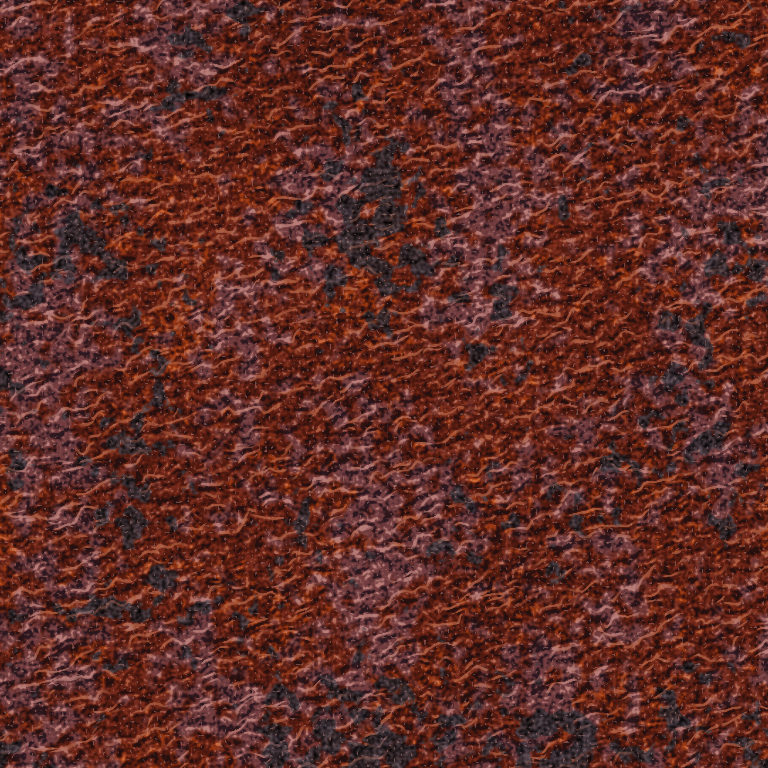
Reproduce this texture procedurally as a three.js fragment shader.

```glsl
varying vec2 vUv;

const vec3 SHADOW   = vec3(0.15, 0.06, 0.06);
const vec3 RUST     = vec3(0.32, 0.10, 0.06);
const vec3 BRICK    = vec3(0.46, 0.16, 0.10);
const vec3 TAN      = vec3(0.67, 0.36, 0.25);
const vec3 PLUM     = vec3(0.17, 0.09, 0.12);
const vec3 MAUVE    = vec3(0.45, 0.24, 0.25);
const vec3 PINK     = vec3(0.72, 0.49, 0.47);
const vec3 CHARCOAL = vec3(0.17, 0.15, 0.17);
const vec3 ORANGE_GLOW = vec3(0.13, 0.05, -0.03);

const float SLANT = 0.32;            // tilt of the ridges, radians
const vec2 RIDGE_SCALE = vec2(27.0, 58.0);
const float WARP_AMOUNT = 0.0022;
const float SLOPE_STEP = 0.0018;
const float SLOPE_SPREAD = 220.0;    // typical steepness of the relief
const float RIDGE_LEVEL = 0.2;
const float RIDGE_WIDTH = 0.0028;
const float CHARCOAL_LEVEL = 1.35;

float hash(vec2 cell) {
  vec3 v = fract(cell.xyx * 0.1031);
  v += dot(v, v.yzx + 33.33);
  return fract((v.x + v.y) * v.z);
}

float cornerSlope(vec2 cell, vec2 offset) {
  float angle = 6.2832 * hash(cell);
  return dot(vec2(cos(angle), sin(angle)), offset);
}

// Gradient noise, scaled to a spread of about one
float noise(vec2 p) {
  vec2 cell = floor(p);
  vec2 f = p - cell;
  vec2 fade = f * f * f * (f * (f * 6.0 - 15.0) + 10.0);
  vec2 e = vec2(1.0, 0.0);
  float low = mix(cornerSlope(cell, f), cornerSlope(cell + e, f - e), fade.x);
  float high = mix(cornerSlope(cell + e.yx, f - e.yx),
                   cornerSlope(cell + e.xx, f - e.xx), fade.x);
  return 4.5 * mix(low, high, fade.y);
}

// Slanted, stretched and wrinkled surface
float height(vec2 p) {
  float c = cos(SLANT);
  float s = sin(SLANT);
  vec2 q = vec2(c * p.x + s * p.y, c * p.y - s * p.x);
  q += WARP_AMOUNT * vec2(noise(p * 41.0 + 3.7), noise(p * 47.0 + 81.3));
  return noise(q * RIDGE_SCALE + 50.0) + 0.5 * noise(q * RIDGE_SCALE * 2.1 + 119.0);
}

vec3 rustRamp(float tone) {
  vec3 color = mix(SHADOW, RUST, smoothstep(-1.7, -0.6, tone));
  color = mix(color, BRICK, smoothstep(-0.3, 0.6, tone));
  return mix(color, TAN, smoothstep(0.9, 2.0, tone));
}

vec3 mauveRamp(float tone) {
  vec3 color = mix(PLUM, MAUVE, smoothstep(-1.4, 0.3, tone));
  return mix(color, PINK, smoothstep(0.6, 1.8, tone));
}

void main() {
  vec2 p = vUv;

  // Relief: slope toward the light and along the ridges
  vec2 along = vec2(cos(SLANT), sin(SLANT));
  vec2 light = vec2(-along.y, along.x);
  float h = height(p);
  vec2 slope = vec2(h - height(p + along * SLOPE_STEP),
                    h - height(p + light * SLOPE_STEP)) / SLOPE_STEP;
  float lit = clamp(slope.y / SLOPE_SPREAD, -2.0, 2.0);

  // Thin bright crests on the lit side
  float crestDistance = abs(h - RIDGE_LEVEL) / max(length(slope), 60.0);
  float crest = 1.0 - smoothstep(0.35 * RIDGE_WIDTH, RIDGE_WIDTH, crestDistance);
  crest *= smoothstep(0.1, 0.8, lit) * smoothstep(-0.9, 0.5, noise(p * 19.0 + 7.3));

  // Grain
  float pebble = noise(p * 77.0 + 11.6);
  float grit = noise(p * 193.0 + 31.4);
  float dust = noise(p * 227.0 + 67.9);
  float regional = noise(p * vec2(5.0, 3.6) + 23.2);
  float tone = 0.5 * lit + 0.5 * pebble + 0.5 * grit + 0.15 * regional - 0.1;

  // Patches of rust, mauve and orange
  float mauve = smoothstep(-0.3, 1.3,
    0.55 * noise(p * vec2(7.0, 4.5) + 43.1) + 0.65 * noise(p * 34.0 + 5.5) + 0.3 * pebble);
  float glow = smoothstep(0.3, 1.5,
    0.55 * noise(p * 8.0 + 91.7) + 0.75 * noise(p * 66.0 + 17.8));
  vec3 color = rustRamp(tone) + ORANGE_GLOW * glow * smoothstep(-0.8, 0.6, tone);
  color = mix(color, mauveRamp(tone), mauve);

  // Ragged charcoal flakes in loose clusters
  float flake = 0.65 * noise(p * vec2(6.5, 4.5) + 61.4) + 0.65 * noise(p * 27.0 + 29.9)
    + 0.4 * noise(p * 63.0 + 13.3) + 0.12 * grit;
  float charcoal = smoothstep(CHARCOAL_LEVEL - 0.25, CHARCOAL_LEVEL + 0.2, flake);
  vec3 flakeColor = CHARCOAL * (1.0 + 0.28 * grit + 0.2 * pebble);
  color = mix(color, flakeColor, 0.88 * charcoal);

  // Crests and pale dust on top
  vec3 crestColor = mix(TAN, PINK, clamp(mauve + 0.4 * charcoal, 0.0, 1.0));
  color = mix(color, crestColor, 0.8 * crest * (1.0 - 0.5 * charcoal));
  color = mix(color, PINK, 0.5 * smoothstep(1.3, 2.1, dust));

  gl_FragColor = vec4(clamp(color, 0.0, 1.0), 1.0);
}
```
